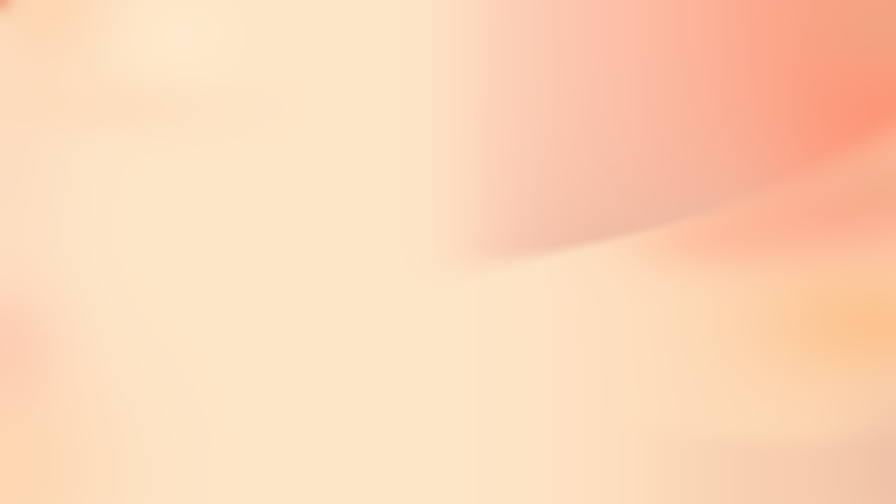
Write a Shadertoy shader that draws this background.

```glsl
// Soft cream backdrop with a coral veil sweeping in from the upper right.

const vec3 CREAM   = vec3(0.992, 0.898, 0.780);
const vec3 PEACH   = vec3(0.990, 0.820, 0.670);
const vec3 APRICOT = vec3(0.990, 0.755, 0.545);
const vec3 BLUSH   = vec3(0.990, 0.770, 0.680);
const vec3 CORAL   = vec3(0.990, 0.640, 0.530);
const vec3 EMBER   = vec3(0.985, 0.570, 0.450);
const vec3 CLAY    = vec3(0.930, 0.640, 0.500);
const vec3 DUSK    = vec3(0.925, 0.735, 0.640);

// Elliptical Gaussian falloff, 1 at the center.
float glow(vec2 uv, vec2 center, vec2 radius) {
    vec2 d = (uv - center) / radius;
    return exp(-dot(d, d));
}

vec3 addGlow(vec3 base, vec3 tint, float strength, vec2 uv, vec2 center, vec2 radius) {
    return mix(base, tint, strength * glow(uv, center, radius));
}

// Height of the lower rim of the veil.
float veilRim(float x) {
    float d = x - 0.456;
    return 0.456 + 0.19 * d + 0.51 * d * d;
}

// Light lower layer: cream with warm glows at the sides.
vec3 paperColor(vec2 uv) {
    vec3 c = mix(CREAM, PEACH, 0.75 * smoothstep(0.48, 0.95, uv.x));

    // Left side
    c = addGlow(c, PEACH, 0.75, uv, vec2(0.05, 1.00), vec2(0.08, 0.15));
    c = addGlow(c, PEACH, 0.30, uv, vec2(0.13, 0.79), vec2(0.12, 0.06));
    c = addGlow(c, vec3(1.0, 0.915, 0.80), 0.8, uv, vec2(0.20, 0.93), vec2(0.07, 0.09));
    c = addGlow(c, BLUSH, 0.25, uv, vec2(0.00, 0.68), vec2(0.08, 0.25));
    c = addGlow(c, BLUSH, 0.75, uv, vec2(0.00, 0.30), vec2(0.07, 0.14));
    c = addGlow(c, PEACH, 0.75, uv, vec2(0.00, 0.06), vec2(0.13, 0.22));
    c = addGlow(c, CLAY, 0.85, uv, vec2(0.00, 1.00), vec2(0.014, 0.025));

    // Right side
    c = addGlow(c, APRICOT, 0.85, uv, vec2(0.98, 0.36), vec2(0.13, 0.11));
    c = addGlow(c, CORAL, 0.75, uv, vec2(0.93, 0.58), vec2(0.17, 0.10));
    c = addGlow(c, CORAL, 0.30, uv, vec2(0.80, 0.52), vec2(0.09, 0.06));
    c = addGlow(c, CLAY, 0.50, uv, vec2(1.00, 0.64), vec2(0.08, 0.07));
    return c;
}

// Dusky fold in the lower right corner.
vec3 addFold(vec3 base, vec2 uv) {
    float rim = 0.130 + 1.2 * pow(uv.x - 0.88, 2.0);
    float below = 1.0 - smoothstep(rim - 0.035, rim + 0.025, uv.y);
    float reach = smoothstep(0.66, 0.90, uv.x);
    vec3 c = mix(base, DUSK, 0.35 * below * reach);
    return addGlow(c, DUSK, 0.70, uv, vec2(1.01, 0.07), vec2(0.07, 0.16));
}

// Coral upper layer, dimmed along its rim.
vec3 veilColor(vec2 uv, float height) {
    vec3 c = mix(CREAM, BLUSH, smoothstep(0.40, 0.68, uv.x));
    c = mix(c, CORAL, smoothstep(0.61, 0.93, uv.x));
    c = addGlow(c, EMBER, 0.75, uv, vec2(1.00, 0.78), vec2(0.10, 0.12));
    c = addGlow(c, CLAY, 0.70, uv, vec2(1.00, 0.95), vec2(0.09, 0.09));

    float rimShade = exp(-max(height, 0.0) / 0.13);
    float span = smoothstep(0.48, 0.68, uv.x) * (1.0 - smoothstep(0.76, 0.94, uv.x));
    return mix(c, DUSK, 0.75 * rimShade * span);
}

void mainImage(out vec4 fragColor, in vec2 fragCoord) {
    vec2 uv = fragCoord / iResolution.xy;

    // The rim is crisp in the middle and dissolves toward both ends.
    float height = uv.y - veilRim(uv.x);
    float softness = 0.012 + 0.9 * pow(uv.x - 0.71, 2.0);
    float veil = smoothstep(-softness, softness, height);
    veil *= smoothstep(0.40, 0.56, uv.x);

    vec3 color = addFold(paperColor(uv), uv);
    color = mix(color, veilColor(uv, height), veil);
    fragColor = vec4(color, 1.0);
}
```
